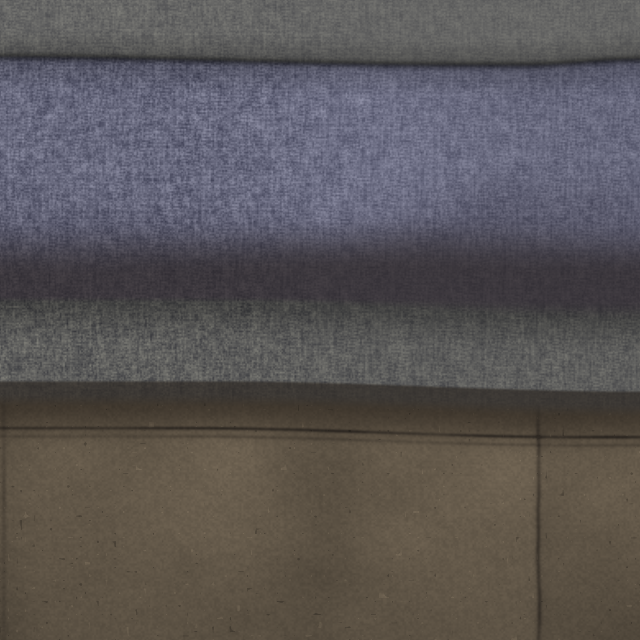
Give the GLSL for this texture, as a WebGL 1 fragment shader.

```glsl
precision highp float;
// Stacked cushions of grey and blue woven cloth above a brown stone floor.
uniform vec2 u_resolution;

const vec3 TOP_GREY = vec3(0.385, 0.385, 0.380);
const vec3 BLUE_LIT = vec3(0.405, 0.410, 0.490);
const vec3 BLUE_DIM = vec3(0.345, 0.345, 0.415);
const vec3 UNDERSIDE = vec3(0.235, 0.218, 0.240);
const vec3 LOW_GREY = vec3(0.355, 0.355, 0.350);
const vec3 LIP = vec3(0.235, 0.220, 0.205);
const vec3 STONE = vec3(0.395, 0.352, 0.292);
const vec3 STONE_SHADE = vec3(0.225, 0.195, 0.160);
const vec3 JOINT = vec3(0.165, 0.145, 0.125);
const vec3 THREAD_TINT = vec3(1.05, 1.03, 0.86);
const float WEAVE_CONTRAST = 0.38;
const float GRAIN_CONTRAST = 0.10;
const float JOINT_X = 0.842;

float hash(vec2 p) {
  return fract(sin(dot(p, vec2(127.1, 311.7))) * 43758.5453);
}

float noise(vec2 p) {
  vec2 i = floor(p);
  vec2 f = fract(p);
  f = f * f * (3.0 - 2.0 * f);
  return mix(mix(hash(i), hash(i + vec2(1.0, 0.0)), f.x),
             mix(hash(i + vec2(0.0, 1.0)), hash(i + vec2(1.0)), f.x), f.y);
}

float fbm(vec2 p) {
  float sum = 0.0;
  float gain = 0.5;
  for (int i = 0; i < 5; i++) {
    sum += gain * noise(p);
    p = p * 2.03 + 17.3;
    gain *= 0.5;
  }
  return sum;
}

// Crossed warp and weft threads with fine flecks, centred on zero.
float weave(vec2 p) {
  float warp = noise(p * vec2(360.0, 75.0));
  float weft = noise(p * vec2(85.0, 340.0) + 31.0);
  float fleck = noise(p * 390.0 + 57.0);
  float clump = fbm(p * vec2(65.0, 50.0));
  return 0.35 * warp + 0.30 * weft + 0.50 * fleck + 0.35 * clump - 0.745;
}

float band(float d, float width) {
  return exp(-d * d / (width * width));
}

vec3 cloth(vec2 p, float seamY, float foldY, float lowY, float lipY, float threads) {
  // Blue cushion, rounding into its shaded underside
  float mottling = fbm(p * vec2(4.0, 6.0) + 9.0);
  vec3 blue = mix(BLUE_DIM, BLUE_LIT, smoothstep(0.60, 0.74, p.y + 0.12 * (mottling - 0.5)));
  blue *= 1.0 - 0.20 * smoothstep(0.06, 0.0, seamY - p.y) + 0.07 * band(p.x - 0.58, 0.18);
  float lit = smoothstep(foldY - 0.055, foldY + 0.035, p.y + 0.02 * (mottling - 0.5));
  vec3 color = mix(UNDERSIDE, blue, lit);

  // Grey cushion below and its dark lip
  float lowLight = smoothstep(lowY + 0.005, lowY - 0.075, p.y);
  vec3 grey = LOW_GREY * mix(0.74, 1.03, lowLight);
  float edgeBlur = mix(0.006, 0.018, smoothstep(0.4, 1.0, p.x));
  color = mix(grey, color, smoothstep(lowY - edgeBlur, lowY + edgeBlur, p.y));
  float aboveLip = smoothstep(lipY - 0.003, lipY + 0.003, p.y);
  color = mix(LIP, color, aboveLip);

  // Top cushion and the dark seam beneath it
  vec3 top = TOP_GREY * mix(0.86, 1.04, smoothstep(seamY, seamY + 0.05, p.y));
  float isTop = smoothstep(seamY - 0.003, seamY + 0.004, p.y);
  color = mix(color, top, isTop);
  color *= 1.0 - 0.42 * band(p.y - seamY, 0.006);

  // Threads fade in the shade and are calmer at the top
  float inUnderside = (1.0 - lit) * smoothstep(lowY - 0.01, lowY + 0.01, p.y);
  float contrast = WEAVE_CONTRAST * mix(1.0, 0.6, max(inUnderside, isTop));
  contrast *= mix(0.45, 1.0, aboveLip) * mix(1.1, 0.8, smoothstep(0.3, 0.65, p.x));
  return color + color * THREAD_TINT * threads * contrast * 1.6;
}

vec3 floorStone(vec2 p, float jointY) {
  float clouds = fbm(p * vec2(6.0, 8.0) + 3.0);
  float grain = noise(p * 330.0) + 0.6 * noise(p * 170.0 + 8.0) - 0.8;
  vec3 color = STONE * (0.88 + 0.24 * clouds);
  color *= 1.0 - 0.08 * band(p.x - 0.50, 0.07) - 0.10 * smoothstep(0.08, 0.0, p.x);
  color *= 1.0 - 0.07 * smoothstep(JOINT_X, JOINT_X + 0.02, p.x);
  color *= mix(0.91, 1.02, smoothstep(0.0, 0.17, p.y));

  // Contact shadow under the cushions
  color = mix(color, STONE_SHADE, 0.88 * smoothstep(jointY - 0.035, jointY + 0.045, p.y));

  // Joints between slabs, worn unevenly
  float wear = 0.55 + 0.6 * noise(p * 22.0);
  float across = band(p.y - jointY, 0.0028) + 0.35 * band(p.y - jointY + 0.013, 0.003);
  float wobble = 0.003 * (noise(vec2(p.y * 30.0, 4.0)) - 0.5);
  float down = band(p.x - JOINT_X - wobble, 0.0035) + 0.30 * band(p.x - JOINT_X - 0.004, 0.011);
  float left = 0.35 * band(p.x - 0.006, 0.004);
  color = mix(color, JOINT, clamp(wear * (0.85 * across + 0.60 * down + left), 0.0, 0.9));

  // Scattered pits and pale grit
  float speck = noise(p * 150.0 + 91.0);
  color *= 1.0 - 0.22 * smoothstep(0.90, 0.98, speck) + 0.14 * smoothstep(0.08, 0.02, speck);
  return color * (1.0 + GRAIN_CONTRAST * grain);
}

void main() {
  vec2 p = gl_FragCoord.xy / u_resolution;
  float sag = smoothstep(0.35, 1.0, p.x);
  float seamY = 0.911 - 0.013 * smoothstep(0.0, 0.72, p.x) + 0.009 * smoothstep(0.82, 1.0, p.x);
  float foldY = 0.622 + 0.012 * band(p.x - 0.55, 0.25);
  float lipY = 0.404 - 0.016 * sag;
  float jointY = 0.331 - 0.014 * smoothstep(0.3, 0.9, p.x);
  vec3 fabric = cloth(p, seamY, foldY, 0.532 - 0.018 * sag, lipY, weave(p));
  vec3 stone = floorStone(p, jointY);
  float isCloth = smoothstep(lipY - 0.042, lipY - 0.018, p.y);
  gl_FragColor = vec4(clamp(mix(stone, fabric, isCloth), 0.0, 1.0), 1.0);
}
```
